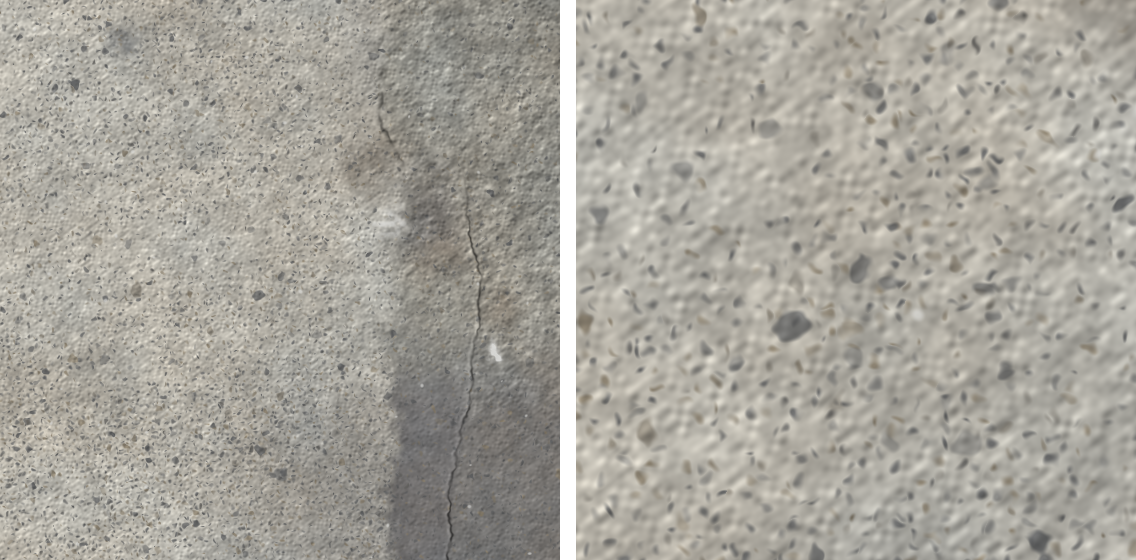
Left, the full canvas; right, a detail of the centre.
Reproduce this texture procedurally as a Shadertoy shader.

```glsl
// Weathered concrete: a pale pebbled slab on the left, a rough worn one on the
// right with a damp foot, stains and a crack. Value noise tints and embosses
// the ground; hashed cells scatter the pebbles in three sizes.

const vec3 PALE  = vec3(0.705, 0.692, 0.655);
const vec3 WORN  = vec3(0.565, 0.555, 0.522);
const vec3 DAMP  = vec3(0.43, 0.425, 0.425);
const vec3 SOOT  = vec3(0.53, 0.525, 0.512);
const vec3 RUST  = vec3(0.465, 0.43, 0.385);
const vec3 SLATE = vec3(0.35, 0.355, 0.36);
const vec3 TAN   = vec3(0.51, 0.47, 0.4);
const vec3 CHALK = vec3(0.87, 0.87, 0.86);
const vec2 LIGHT = vec2(-0.6, 0.8);  // direction the light comes from
const float GRAIN = 215.0;           // fine bumps across the canvas
const float CELLS = 104.0;           // cells across for the smallest pebbles
const float SHARE = 0.55;            // filled part of those cells
const float STEP = 0.42;             // ratio from one pebble layer to the next

float hash21(vec2 p) {
  vec3 q = fract(p.xyx * 0.1031);
  q += dot(q, q.yzx + 33.33);
  return fract((q.x + q.y) * q.z);
}

float noise(vec2 p) {
  vec2 i = floor(p), f = fract(p);
  f = f * f * (3.0 - 2.0 * f);
  return mix(mix(hash21(i), hash21(i + vec2(1, 0)), f.x),
             mix(hash21(i + vec2(0, 1)), hash21(i + vec2(1, 1)), f.x), f.y);
}

// Layered noise centred on zero
float fbm(vec2 p) {
  float sum = -0.5, amp = 0.533;
  for (int i = 0; i < 4; i++) {
    sum += amp * noise(p);
    p = mat2(1.6, 1.2, -1.2, 1.6) * p + 5.7;
    amp *= 0.5;
  }
  return sum;
}

vec2 fbm2(vec2 p) { return vec2(fbm(p), fbm(p + 31.0)); }

// Bumps slightly stretched along the rising diagonal, lit from LIGHT
float bumps(vec2 p) {
  return noise(vec2(dot(p, vec2(0.68, 0.51)), dot(p, vec2(-0.6, 0.8))));
}

float emboss(vec2 p) {
  return bumps(p - 0.35 * LIGHT) - bumps(p + 0.35 * LIGHT);
}

float blob(vec2 p, float x, float y, float rx, float ry) {
  vec2 d = (p - vec2(x, y)) / vec2(rx, ry);
  return exp(-dot(d, d));
}

float ridge(float d, float width) { return exp(-d * d / (width * width)); }

// Border between the slabs, and the crack inside the worn one, as x of y
float seamX(float y) {
  return 0.705 - 0.03 * smoothstep(0.7, 0.82, y) + 0.012 * smoothstep(0.82, 0.95, y)
       + 0.018 * smoothstep(0.55, 0.65, y) * (1.0 - smoothstep(0.7, 0.8, y));
}

float crackX(float y) {
  return 0.8 + 0.06 * smoothstep(0.0, 0.5, y) - 0.03 * smoothstep(0.5, 0.62, y);
}

float density(vec2 c) {
  float worn = smoothstep(-0.02, 0.02, c.x - seamX(c.y));
  return (0.3 + 1.1 * noise(c * 9.0)) * (1.5 - 0.5 * smoothstep(0.25, 0.45, c.y))
       * (1.0 - 0.5 * worn);
}

// Returns cover and identity of the pebble at p
vec2 pebbles(vec2 p, float cells, float share, float size, float px) {
  vec2 q = p * cells, home = floor(q), best = vec2(0);
  float soft = max(px, 0.0022) * cells;
  for (int k = 0; k < 9; k++) {
    vec2 cell = home + vec2(k % 3 - 1, k / 3 - 1);
    if (hash21(cell + cells * 3.1) > share * density((cell + 0.5) / cells)) continue;
    vec2 r = vec2(hash21(cell + 17.3), hash21(cell + 71.9));
    float id = hash21(cell + cells * 1.7), c = cos(6.28 * id), s = sin(6.28 * id);
    vec2 d = mat2(c, -s, s, c) * (q - cell - 0.15 - 0.7 * r);
    d.y *= 1.1 + 0.5 * r.x;
    float cover = 1.0 - smoothstep(-soft, soft, length(d) - size * (0.55 + 0.65 * r.y));
    if (cover > best.x) best = vec2(cover, id);
  }
  return best;
}

void mainImage(out vec4 fragColor, in vec2 fragCoord) {
  vec2 p = fragCoord / iResolution.xy;
  float px = 1.0 / iResolution.y;
  vec2 wobble = fbm2(p * 14.0), fray = fbm2(p * 50.0);
  vec2 w = p + 0.08 * wobble + 0.03 * fray;

  // Zones
  float worn = smoothstep(-0.024, 0.024, p.x + 0.05 * (wobble.x + fray.x) - seamX(p.y));
  float beyond = smoothstep(-0.01, 0.01, p.x - crackX(p.y));
  float damp = worn * (1.0 - smoothstep(0.22, 0.46, w.y)) * (1.0 - 0.22 * beyond);
  float soot = smoothstep(0.25, 0.65, w.x) * (1.0 - smoothstep(0.16, 0.42, w.y));
  float rough = worn * smoothstep(0.3, 0.65, p.y + 0.2 * beyond);
  float fringe = blob(w, 0.66, 0.95, 0.05, 0.18);

  // Ground tint and stains
  vec3 color = mix(PALE, SOOT, max(0.62 * soot, 0.4 * fringe));
  color = mix(mix(color, WORN, worn), DAMP, damp);
  float rust = blob(w, 0.66, 0.71, 0.07, 0.05) + blob(w, 0.79, 0.55, 0.06, 0.04)
             + blob(w, 0.9, 0.45, 0.04, 0.03);
  color = mix(color, RUST, 0.65 * min(rust, 1.0));
  color = mix(color, DAMP, 0.65 * blob(w, 0.77, 0.62, 0.05, 0.07));
  color = mix(color, SLATE, 0.6 * blob(w, 0.215, 0.917, 0.025, 0.018));
  color *= 1.0 + 0.17 * fbm(p * 6.0 + 3.0) + (0.24 + 0.2 * rough) * fbm(p * 38.0);
  color += vec3(0.03, 0, -0.03) * fbm(p * 9.0 + 40.0);

  // Pebbles, small to large
  vec2 chipped = p + 0.006 * (vec2(noise(p * 140.0), noise(p * 140.0 + 9.0)) - 0.5);
  float ratio = 1.0;
  for (int k = 0; k < 3; k++) {
    vec2 stone = pebbles(chipped, CELLS * ratio, SHARE * ratio, 0.29 - 0.05 * float(k), px);
    vec3 tint = mix(SLATE, TAN, smoothstep(0.6, 0.85, stone.y));
    color = mix(color, tint, stone.x * (0.3 + 0.6 * fract(stone.y * 7.3)));
    ratio *= STEP;
  }

  // Embossed grain, coarser on the worn slab, and sandy speckle
  float relief = (0.23 + 0.04 * rough) * emboss(p * GRAIN)
               + (0.09 + 0.17 * rough) * emboss(p * GRAIN * 0.5 + 3.0)
               + 0.13 * (noise(p * 190.0 + 7.0) - 0.5);
  color *= 1.0 + relief * (1.0 - 0.3 * damp);

  // Broken crack and border, dark lines with a pale lip
  float jag = 0.03 * fbm(vec2(p.y * 22.0, 4)) + 0.005 * (noise(p * 110.0) - 0.5);
  float crack = p.x - crackX(p.y) + jag, border = p.x - seamX(p.y) + jag;
  float crackOn = 1.0 - smoothstep(0.55, 0.74, p.y);
  float borderOn = smoothstep(0.69, 0.73, p.y) * (1.0 - smoothstep(0.92, 0.98, p.y));
  float width = 0.0016 + px * 0.5;
  float gaps = smoothstep(0.15, 0.75, noise(p * 45.0 + 2.0));
  float line = max(crackOn * ridge(crack, width) * (0.45 + 0.55 * gaps),
                   0.8 * borderOn * ridge(border, width * 1.6) * gaps);
  float lip = crackOn * ridge(crack + 0.005, width * 1.5);
  color *= (1.0 + 0.14 * lip) * (1.0 - 0.5 * line);

  // Chalky splashes and stray bright specks
  float chalk = 1.6 * blob(w, 0.87, 0.375, 0.016, 0.014)
              + 0.9 * blob(w, 0.705, 0.61, 0.022, 0.028);
  float fleck = smoothstep(0.25, 0.75, noise(p * 100.0 + 12.0));
  float speck = pebbles(p, 60.0, 0.02, 0.18, px).x;
  color = mix(color, CHALK, min(chalk * (0.25 + 0.75 * fleck) + 0.6 * speck, 0.9));

  fragColor = vec4(clamp(color, 0.0, 1.0), 1);
}
```
